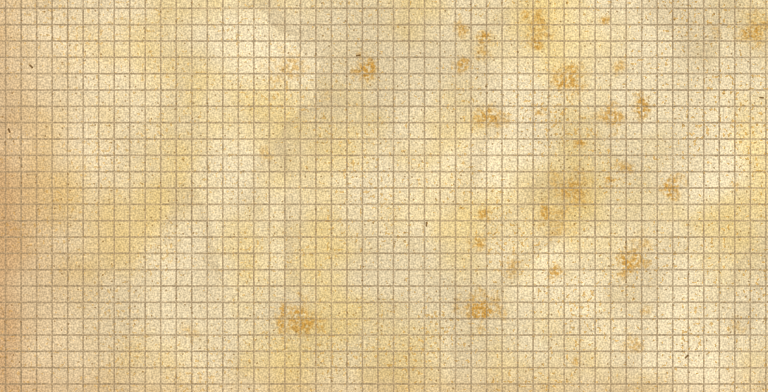
This texture is drawn by a Shadertoy shader. Its source:

```glsl
// Aged squared paper: a fine grid, slightly taller than wide, on cream stock.
// Warped gradient noise gives the mottling and creases, hashed loops scatter
// the rust blots, and jittered cells hold the specks and fibres.

#define GRID_CELLS vec2(49.5, 24.0)
#define GRID_SHIFT vec2(0.36, 0.49)
#define LINE_WIDTH 0.105
#define INK_STRENGTH 0.68
#define GRAIN 0.19
#define FOLD_DEPTH 0.60
#define BROAD_SHADE 0.17
#define BLOTS 44
#define RUST_STRENGTH 0.85

const vec3 CREAM = vec3(0.935, 0.860, 0.700);
const vec3 HONEY = vec3(0.910, 0.800, 0.540);
const vec3 FOLD_GREY = vec3(0.780, 0.695, 0.540);
const vec3 EDGE_TAN = vec3(0.790, 0.620, 0.430);
const vec3 RUST = vec3(0.770, 0.530, 0.160);
const vec3 INK = vec3(0.665, 0.565, 0.425);
const vec3 SPECK = vec3(0.450, 0.300, 0.130);

vec2 hash2(vec2 p) {
    vec3 q = fract(p.xyx * vec3(0.1031, 0.1030, 0.0973));
    q += dot(q, q.yzx + 33.33);
    return fract((q.xx + q.yz) * q.zy);
}

vec2 gradient(vec2 cell) {
    float a = 6.2832 * hash2(cell).x;
    return vec2(cos(a), sin(a));
}

// Gradient noise, roughly -0.7 to 0.7
float gnoise(vec2 p) {
    vec2 i = floor(p), f = p - i;
    vec2 u = f * f * f * (f * (f * 6.0 - 15.0) + 10.0);
    vec2 e = vec2(0.0, 1.0);
    float low = mix(dot(gradient(i), f), dot(gradient(i + e.yx), f - e.yx), u.x);
    float high = mix(dot(gradient(i + e), f - e), dot(gradient(i + 1.0), f - 1.0), u.x);
    return mix(low, high, u.y);
}

float fbm(vec2 p) {
    float sum = 0.0, amp = 0.6;
    for (int i = 0; i < 5; i++) {
        sum += amp * gnoise(p);
        p = mat2(1.6, 1.2, -1.2, 1.6) * p + 7.3;
        amp *= 0.55;
    }
    return sum;
}

// Crease with one crisp side and one fading side
float crease(float n) {
    return smoothstep(-0.04, 0.05, n) * exp(-7.0 * max(n, 0.0));
}

float folds(vec2 p, float x) {
    vec2 q = p + 0.22 * vec2(fbm(p * 2.2), fbm(p * 2.2 + 19.0));
    float lean = mix(-0.25, 0.6, smoothstep(0.2, 0.7, x));
    q.x -= lean * (q.y - 0.5);
    float major = crease(gnoise(q * vec2(3.2, 1.3) + 4.7));
    float minor = crease(gnoise(q * vec2(5.5, 3.0) + 31.0));
    float presence = smoothstep(-0.3, 0.2, fbm(p * 2.0 + 60.0));
    return (major + 0.4 * minor) * presence * mix(1.1, 0.75, x);
}

// Blots gather toward the upper right; every other one joins a vertical streak
float rustBlots(vec2 p, float aspect) {
    float ragged = fbm(p * 26.0), rust = 0.0;
    for (int i = 0; i < BLOTS; i++) {
        float n = float(i);
        vec2 h = hash2(vec2(n * 3.7 + 2.0, 11.0));
        vec2 k = hash2(vec2(n * 5.1 + 8.0, 47.0));
        float streak = 0.62 + 0.1 * mod(floor(n / 2.0), 3.0) + 0.05 * (h.x - 0.5);
        float x = mix(1.0 - 0.8 * pow(h.x, 1.4), streak, mod(n, 2.0));
        vec2 center = vec2(aspect * x, pow(h.y, 0.6));
        float radius = mix(0.014, 0.058, k.x * k.x);
        float d = length(p - center) / radius + 1.6 * ragged;
        rust = max(rust, mix(0.4, 1.0, k.y) * smoothstep(1.35, 0.1, d));
    }
    return rust;
}

// Short fibres or dots, one per occupied cell
float specks(vec2 p, float cells, float chance, float size, float stretch) {
    vec2 g = p * cells, id = floor(g);
    vec2 h = hash2(id + cells), k = hash2(id + 71.0);
    vec2 d = g - id - mix(vec2(0.3), vec2(0.7), h);
    float a = 6.2832 * k.y;
    d = mat2(cos(a), -sin(a), sin(a), cos(a)) * d;
    d.x -= clamp(d.x, -size * stretch, size * stretch);
    float px = cells / iResolution.y;
    return step(k.x, chance) * smoothstep(size + px, size - 0.5 * px, length(d));
}

float gridInk(vec2 uv, vec2 p) {
    vec2 d = 0.5 - abs(fract(uv * GRID_CELLS - GRID_SHIFT) - 0.5);
    vec2 cellSize = iResolution.xy / GRID_CELLS;
    vec2 cover = clamp((0.5 * LINE_WIDTH - d) * cellSize + 0.5, 0.0, 1.0);
    float wear = 0.92 + 0.35 * gnoise(p * 9.0) + 0.4 * gnoise(p * 75.0);
    return max(cover.x, cover.y) * clamp(wear, 0.45, 1.15);
}

void mainImage(out vec4 fragColor, in vec2 fragCoord) {
    vec2 p = fragCoord / iResolution.y, uv = fragCoord / iResolution.xy;
    float aspect = iResolution.x / iResolution.y;

    // Paper tone, creases and darkened left edge
    float tone = fbm(p * 3.2 + 5.0);
    vec3 col = mix(CREAM, HONEY, smoothstep(-0.2, 0.45, tone));
    col *= 1.0 + BROAD_SHADE * fbm(p * 2.6 + 83.0) * vec3(0.9, 1.0, 1.2);
    col = mix(col, FOLD_GREY, FOLD_DEPTH * clamp(folds(p, uv.x), 0.0, 1.0));
    float edge = exp(-13.0 * uv.x) * (1.1 - 0.6 * p.y) + 0.25 * exp(-22.0 * p.y);
    col = mix(col, EDGE_TAN, clamp(edge * (1.0 + tone), 0.0, 0.8));

    // Rust blots with a peppered surface
    float pepper = gnoise(p * 95.0) + 0.5 * gnoise(p * 180.0);
    float rust = rustBlots(p, aspect) * smoothstep(-0.6, 0.35, pepper);
    float foxing = smoothstep(0.25, 0.6, pepper + 0.5 * fbm(p * 5.0 + 40.0));
    rust = max(rust, foxing * mix(0.3, 0.55, uv.x));
    col = mix(col, RUST, RUST_STRENGTH * rust);

    // Printed grid, then grain and debris on top
    col = mix(col, INK * (0.97 + 0.12 * tone), INK_STRENGTH * gridInk(uv, p));
    col *= 1.0 + GRAIN * (gnoise(p * 210.0) + 0.6 * gnoise(p * 120.0 + 9.0));
    col = mix(col, SPECK, 0.45 * specks(p, 48.0, 0.14, 0.05, 0.6));
    col = mix(col, SPECK * 0.8, 0.7 * specks(p + 0.03, 12.0, 0.03, 0.018, 2.5));
    fragColor = vec4(clamp(col, 0.0, 1.0), 1.0);
}
```
